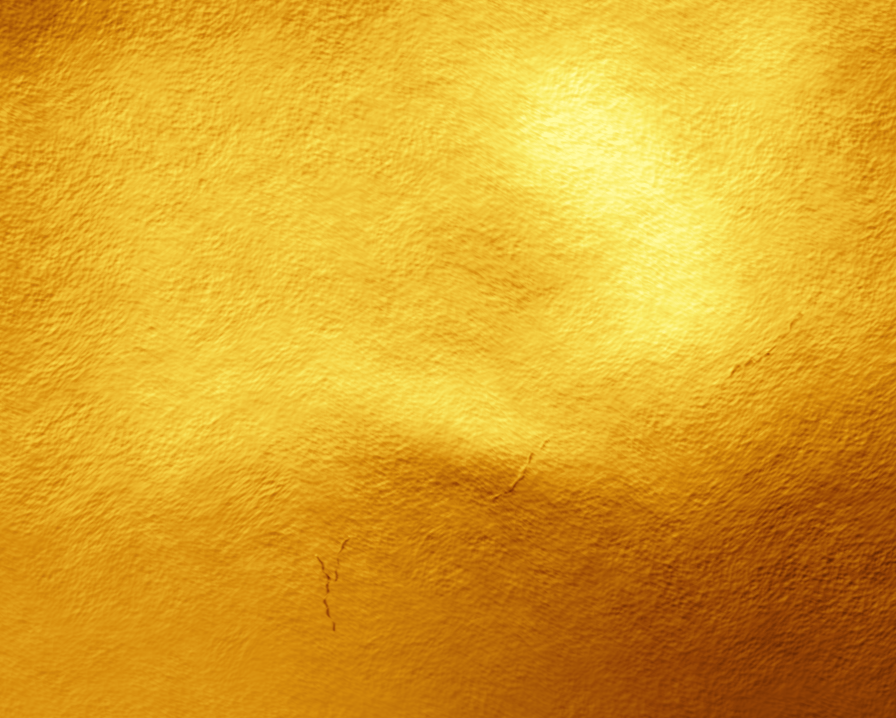
Write a WebGL 2 fragment shader that draws this texture.

```glsl
#version 300 es
precision highp float;
uniform vec2 u_resolution;
out vec4 fragColor;

const vec3 GOLD[8] = vec3[8](
  vec3(0.38, 0.14, 0.01), vec3(0.58, 0.26, 0.02), vec3(0.72, 0.41, 0.03),
  vec3(0.84, 0.55, 0.05), vec3(0.92, 0.71, 0.17), vec3(0.96, 0.82, 0.27),
  vec3(0.98, 0.92, 0.40), vec3(1.00, 0.98, 0.62));

vec2 hash2(vec2 p) {
  vec3 q = fract(p.xyx * vec3(0.1031, 0.103, 0.0973));
  q += dot(q, q.yzx + 33.33);
  return fract((q.xx + q.yz) * q.zy);
}
mat2 rotation(float angle) {
  float c = cos(angle), s = sin(angle);
  return mat2(c, -s, s, c);
}
// Distance to the nearest scattered cell centre
float cellular(vec2 p) {
  vec2 cell = floor(p), local = fract(p);
  float nearest = 4.0;
  for (int y = -1; y <= 1; y++)
    for (int x = -1; x <= 1; x++) {
      vec2 offset = vec2(x, y);
      vec2 delta = offset + hash2(cell + offset) - local;
      nearest = min(nearest, dot(delta, delta));
    }
  return sqrt(nearest);
}
// Soft elliptical patch of light or shade
float glow(vec2 uv, vec2 centre, vec2 radius, float angle) {
  vec2 d = rotation(angle) * (uv - centre) / radius;
  return exp(-dot(d, d));
}
// Beaten surface height: stretched cells, coarse to fine
float surfaceHeight(vec2 p, float angle) {
  vec2 q = rotation(angle) * p;
  return 0.50 * cellular(q * vec2(12.0, 34.0))
       + 0.45 * cellular(rotation(0.5) * q * vec2(28.0, 75.0) + 17.0)
       + 0.50 * cellular(rotation(-0.6) * q * vec2(55.0, 125.0) + 41.0)
       + 0.55 * cellular(q * vec2(105.0, 165.0) + 73.0);
}
// Slope of the surface towards the light
float relief(vec2 p, float angle) {
  return surfaceHeight(p, angle) - surfaceHeight(p + vec2(-0.0018, 0.0030), angle);
}
// Short sparse scratches, each a thin dash
float scratches(vec2 p, float angle, vec2 density) {
  return smoothstep(0.28, 0.08, cellular(rotation(angle) * p * density));
}
// Broken wobbling fold from a to b: dark line with a lit lip
float fold(vec2 p, vec2 a, vec2 b, float width) {
  p += 0.004 * sin(p.yx * 90.0) + 0.0015 * sin(p.yx * 310.0 + 1.0);
  vec2 axis = b - a;
  float along = clamp(dot(p - a, axis) / dot(axis, axis), 0.0, 1.0);
  vec2 d = p - a - axis * along;
  vec2 lit = d - vec2(-0.8, 1.0) * width * 1.5;
  float w2 = width * width;
  float broken = smoothstep(0.65, 0.25, cellular(p * 60.0));
  return broken * (0.7 * exp(-dot(lit, lit) / w2) - exp(-dot(d, d) / w2));
}
// Broad reflection across the sheet
float reflection(vec2 uv) {
  float lower = mix(0.44, 0.02, smoothstep(0.22, 0.88, uv.x));
  lower -= 0.08 * smoothstep(0.25, 0.0, uv.y) * uv.x;
  float horizon = 0.33 + 0.02 * sin(uv.x * 9.0 - 2.0)
                + 0.10 * smoothstep(0.65, 1.0, uv.x);
  float blur = mix(0.11, 0.21, smoothstep(0.5, 0.9, uv.x));
  float tone = mix(lower, 0.60, smoothstep(horizon - blur, horizon + blur, uv.y));
  // highlights
  tone += 0.30 * glow(uv, vec2(0.64, 0.82), vec2(0.08, 0.12), 0.2);
  tone += 0.24 * glow(uv, vec2(0.66, 0.80), vec2(0.20, 0.22), 0.0);
  tone += 0.28 * glow(uv, vec2(0.75, 0.66), vec2(0.08, 0.14), 0.0);
  tone += 0.19 * glow(uv, vec2(0.69, 0.55), vec2(0.12, 0.06), 0.3);
  tone += 0.29 * glow(uv, vec2(0.49, 0.43), vec2(0.15, 0.055), -0.4);
  tone += 0.14 * glow(uv, vec2(0.25, 0.42), vec2(0.12, 0.10), -0.3);
  tone += 0.12 * glow(uv, vec2(0.28, 0.67), vec2(0.18, 0.18), 0.0);
  tone += 0.18 * glow(uv, vec2(0.86, 0.94), vec2(0.05, 0.13), 0.0);
  // shadows
  tone -= 0.38 * glow(uv, vec2(0.00, 0.98), vec2(0.20, 0.09), 0.35);
  tone -= 0.14 * glow(uv, vec2(0.38, 1.00), vec2(0.12, 0.07), 0.3);
  tone -= 0.14 * glow(uv, vec2(0.56, 0.64), vec2(0.06, 0.09), 0.4);
  tone -= 0.20 * glow(uv, vec2(0.55, 0.33), vec2(0.14, 0.04), -0.2);
  tone -= 0.16 * glow(uv, vec2(0.00, 0.60), vec2(0.09, 0.28), 0.0);
  return tone - 0.16 * glow(uv, vec2(1.00, 0.85), vec2(0.09, 0.28), 0.0);
}
vec3 goldRamp(float tone) {
  float level = clamp(tone * 5.0 + 1.0, 0.0, 6.999);
  int i = int(level);
  return mix(GOLD[i], GOLD[i + 1], fract(level));
}
void main() {
  vec2 uv = gl_FragCoord.xy / u_resolution;
  vec2 p = gl_FragCoord.xy / u_resolution.y;
  vec2 warped = p + 0.025 * sin(p.yx * vec2(7.0, 6.0) + vec2(0.5, 2.0))
                  + 0.005 * sin(p.yx * vec2(31.0, 27.0));
  float tone = reflection(uv + 0.3 * (warped - p));

  // Patches of crossing grain, calmer on the smooth lower part
  float patches = cellular(warped * 6.0) + 0.25 * sin(p.x * 5.0 - p.y * 3.0);
  float grain = mix(relief(warped, 0.6), relief(warped, -0.25),
                    smoothstep(0.4, 0.6, patches));
  float uneven = 1.5 - 0.9 * cellular(warped * vec2(13.0, 19.0) + 5.0);
  float rough = mix(0.4, 1.0, smoothstep(0.12, 0.4, uv.y + 0.15 * uv.x));
  float mottle = cellular(rotation(0.5) * warped * vec2(7.0, 15.0))
               + cellular(rotation(-0.3) * warped * vec2(16.0, 34.0) + 9.0) - 0.95;
  float marks = scratches(warped, 0.55, vec2(16.0, 80.0))
              - scratches(warped + 3.0, -0.3, vec2(20.0, 85.0));
  tone += rough * (0.30 * uneven * grain - 0.09 * mottle + 0.07 * marks);

  // Curved crease, cracks and a small wrinkle
  tone += 0.30 * fold(p, vec2(0.985, 0.459), vec2(1.075, 0.511), 0.0028);
  tone += 0.22 * fold(p, vec2(1.075, 0.511), vec2(1.120, 0.568), 0.0022);
  tone += 0.32 * fold(p, vec2(0.448, 0.226), vec2(0.463, 0.120), 0.0022);
  tone += 0.25 * fold(p, vec2(0.485, 0.250), vec2(0.463, 0.190), 0.0020);
  tone += 0.22 * fold(p, vec2(0.690, 0.300), vec2(0.765, 0.384), 0.0024);
  fragColor = vec4(goldRamp(tone), 1.0);
}
```
